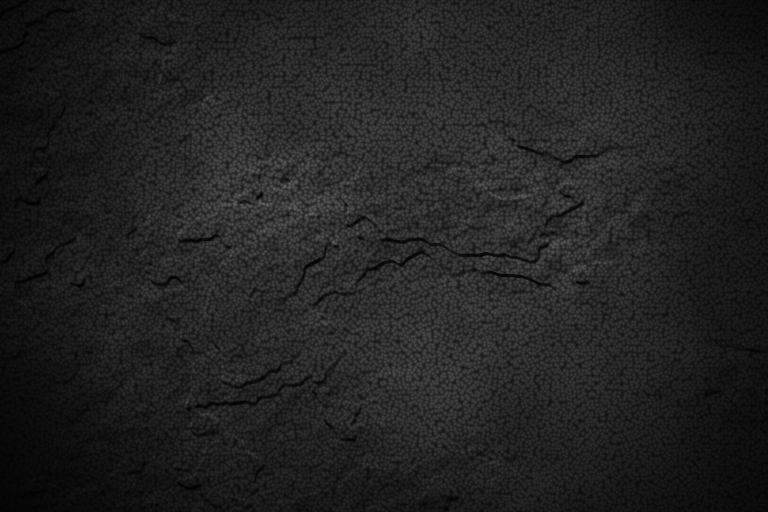
This texture is drawn by a WebGL 1 fragment shader. Its source:

```glsl
precision highp float;
// Dark weathered plaster: a vignetted charcoal wall with chipped ledges.
// Ledges and rough patches are lit by height differences along the light;
// cellular noise adds the fine leathery grain.

#define WALL_TONE 0.208
#define GRAIN_SCALE 135.0
#define GRAIN_AMOUNT 1.05
#define LEDGE_SCALE 4.2
#define LEDGE_WIDTH 0.007
#define LEDGE_SHADOW 0.85
#define LEDGE_GLOW 0.38
#define ROUGH_SCALE 24.0
#define ROUGH_AMOUNT 1.9
#define BLOTCH_AMOUNT 0.75
#define LIGHT_STEP vec2(-0.0025, 0.0065)

uniform vec2 u_resolution;

float hash(vec2 p) {
  return fract(sin(dot(p, vec2(127.1, 311.7))) * 43758.55);
}

vec2 hash2(vec2 p) {
  return vec2(hash(p), hash(p + 57.3));
}

float valueNoise(vec2 p) {
  vec2 cell = floor(p);
  vec2 f = fract(p);
  f = f * f * (3.0 - 2.0 * f);
  float low = mix(hash(cell), hash(cell + vec2(1.0, 0.0)), f.x);
  float high = mix(hash(cell + vec2(0.0, 1.0)), hash(cell + 1.0), f.x);
  return mix(low, high, f.y);
}

// Layered noise, rotated per octave to hide the lattice, in 0..1
float fbm(vec2 p) {
  float sum = 0.0;
  float weight = 0.5;
  for (int i = 0; i < 5; i++) {
    sum += weight * valueNoise(p);
    p = mat2(1.6, 1.2, -1.2, 1.6) * p + 13.7;
    weight *= 0.5;
  }
  return sum / 0.97;
}

// Distance to the nearest scattered cell point
float cellular(vec2 p) {
  vec2 cell = floor(p);
  float nearest = 4.0;
  for (int y = -1; y <= 1; y++) {
    for (int x = -1; x <= 1; x++) {
      vec2 neighbour = cell + vec2(float(x), float(y));
      vec2 offset = neighbour + hash2(neighbour) - p;
      nearest = min(nearest, dot(offset, offset));
    }
  }
  return sqrt(nearest);
}

// Stepped plates of broken plaster
float ledgeHeight(vec2 p) {
  float n = fbm(p * vec2(0.9, 1.15) * LEDGE_SCALE + 3.1);
  return smoothstep(-LEDGE_WIDTH, LEDGE_WIDTH, n - 0.43)
       + smoothstep(-LEDGE_WIDTH, LEDGE_WIDTH, n - 0.58);
}

float roughHeight(vec2 p) {
  return fbm(p * ROUGH_SCALE + 41.0);
}

float vignette(vec2 uv) {
  vec2 q = pow(abs(uv - vec2(0.51, 0.56)) * 2.0, vec2(2.5));
  float corner = smoothstep(0.45, 0.0, length(uv * vec2(1.3, 0.8)));
  return exp(-1.1 * q.x - 0.65 * q.y) * (1.0 - 0.45 * corner);
}

void main() {
  vec2 uv = gl_FragCoord.xy / u_resolution;
  vec2 p = gl_FragCoord.xy / u_resolution.y;

  // Where the wall is damaged: clumps, denser to the left and below
  float bias = 0.09 * smoothstep(0.5, 0.1, uv.y)
             + 0.10 * smoothstep(0.3, 0.0, uv.x);
  float damage = smoothstep(0.42, 0.66, fbm(p * 3.4 + 19.0) + bias);

  // Relief: dark under an upper rim, pale on a lower one
  float ledge = ledgeHeight(p) - ledgeHeight(p + LIGHT_STEP);
  float ledgeShade = LEDGE_GLOW * max(ledge, 0.0)
                   + LEDGE_SHADOW * min(ledge, 0.0);
  float rough = roughHeight(p) - roughHeight(p + LIGHT_STEP);
  float relief = ledgeShade * damage
               + rough * ROUGH_AMOUNT * (0.2 + 0.8 * damage);

  // Surface tone and grain
  float blotch = 1.0 + BLOTCH_AMOUNT * (fbm(p * 5.0 + 71.0) - 0.5);
  float grain = 1.0 + GRAIN_AMOUNT * (0.45 - cellular(p * GRAIN_SCALE));
  float tone = WALL_TONE * vignette(uv) * blotch * grain;
  tone *= max(1.0 + relief, 0.12) * (1.0 - 0.08 * damage);

  gl_FragColor = vec4(vec3(clamp(tone + 0.004, 0.0, 1.0)), 1.0);
}
```
